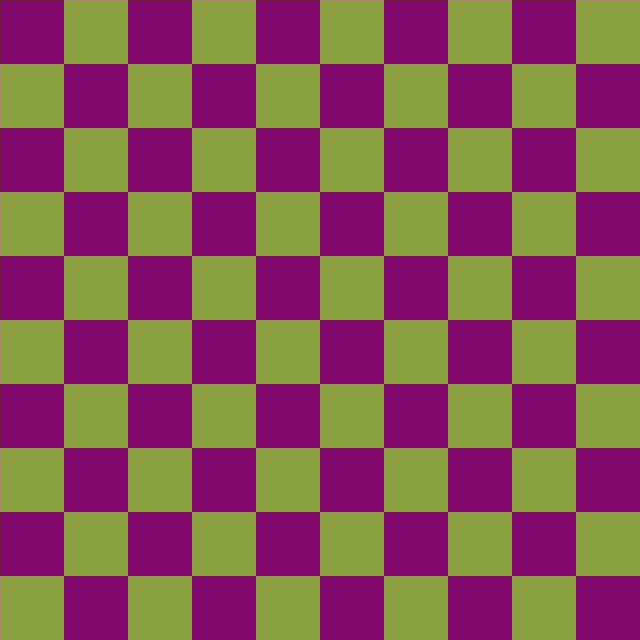
Give the GLSL for this pattern, as a Shadertoy shader.

```glsl
#define CELLS 10.0
#define GREEN vec3(0.55, 0.63, 0.25)
#define PURPLE vec3(0.51, 0.04, 0.43)
#define HUE_BLEED 0.0022
#define LUMA vec3(0.299, 0.587, 0.114)

// Purple coverage of the checkerboard, with edges softened by halfWidth cells.
float checker(vec2 cell, float halfWidth) {
    // Signed distance to the nearest grid line, positive in even cells
    vec2 edge = abs(mod(cell - 0.5, 2.0) - 1.0) - 0.5;
    vec2 wave = clamp(edge / halfWidth, -1.0, 1.0);
    return 0.5 - 0.5 * wave.x * wave.y;
}

void mainImage(out vec4 fragColor, in vec2 fragCoord) {
    vec2 cell = fragCoord / iResolution.xy * CELLS;
    float halfPixel = 0.5 * CELLS / min(iResolution.x, iResolution.y);

    // Brightness changes crisply, one pixel wide
    float crisp = checker(cell, halfPixel);
    float brightness = mix(dot(GREEN, LUMA), dot(PURPLE, LUMA), crisp);

    // Hue bleeds slightly across each boundary
    float soft = checker(cell, max(HUE_BLEED * CELLS, halfPixel));
    vec3 tint = mix(GREEN, PURPLE, soft);

    vec3 color = tint + brightness - dot(tint, LUMA);
    fragColor = vec4(clamp(color, 0.0, 1.0), 1.0);
}
```
